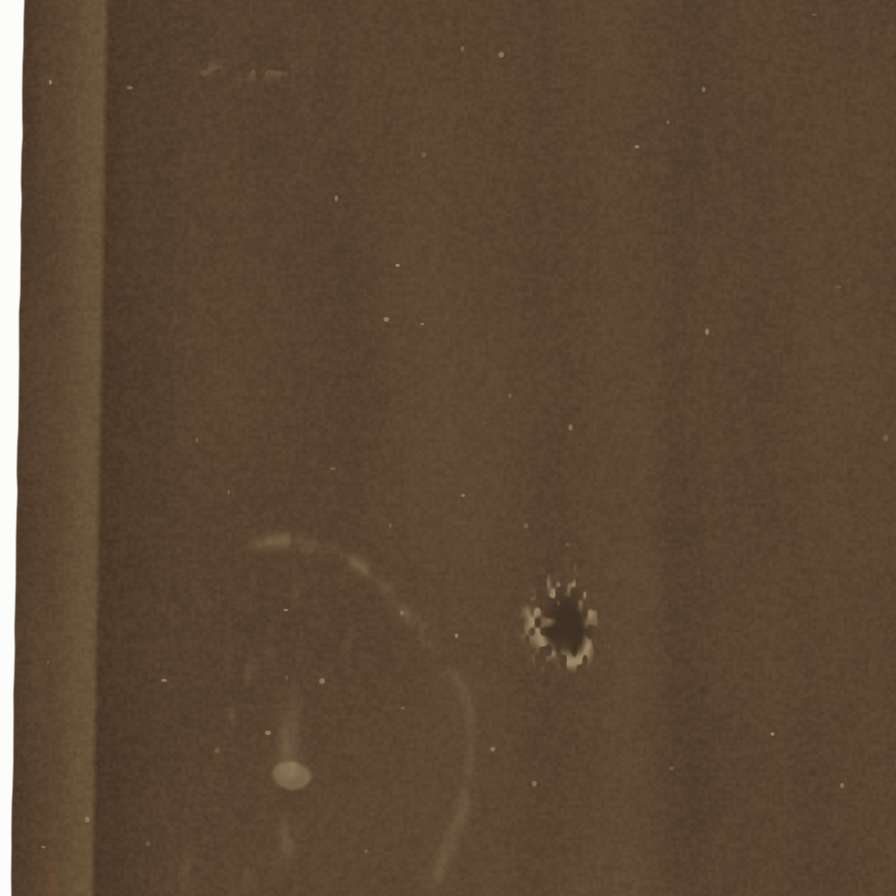
A WebGL 2 fragment shader for this texture:

```glsl
#version 300 es
precision highp float;
// Worn brown cloth board with a ridged left margin, faint streaks, scuffs and a frayed hole.

#define CLOTH vec3(0.345, 0.267, 0.189)
#define WORN vec3(0.66, 0.57, 0.43)
#define PAPER vec3(0.99, 0.99, 0.98)
#define GRAIN 0.115
#define STREAKS 0.13
#define GROOVE_SHADE 0.16
#define RIDGE_LIGHT 0.21
#define SCUFF_COUNT 12
#define SPECK_CELLS 26.0
#define SPECK_CHANCE 0.06
#define HOLE_CENTER vec2(0.632, 0.306)

uniform vec2 u_resolution;
out vec4 fragColor;

float hash(vec2 cell) {
  uvec2 k = uvec2(ivec2(floor(cell))) * uvec2(1597334677u, 3812015801u);
  uint h = (k.x ^ k.y) * 1597334677u;
  h = (h ^ (h >> 15u)) * 2246822519u;
  h ^= h >> 13u;
  return float(h >> 8u) / 16777216.0;
}

float noise(vec2 p) {
  vec2 i = floor(p), f = p - i;
  f = f * f * (3.0 - 2.0 * f);
  return mix(mix(hash(i), hash(i + vec2(1, 0)), f.x),
             mix(hash(i + vec2(0, 1)), hash(i + vec2(1, 1)), f.x), f.y);
}

float fbm(vec2 p) {
  float sum = 0.0, gain = 0.5;
  for (int i = 0; i < 4; i++) {
    sum += gain * noise(p);
    p = p * 2.03 + 17.0;
    gain *= 0.5;
  }
  return sum / 0.9375;
}

float bump(float x, float center, float width) {
  float d = (x - center) / width;
  return exp(-d * d);
}

// Fine woven grain with soft vertical streaks and broad mottling.
float clothTone(vec2 p) {
  float weave = noise(p * 250.0) + 0.5 * noise(p * vec2(120, 300)) + 0.5 * noise(p * vec2(300, 110)) - 1.0;
  float streak = fbm(vec2(p.x * 13.0, p.y * 1.6) + 5.0) - 0.5;
  float mottle = fbm(p * 7.0 + 31.0) - 0.5;
  float bands = 0.055 * bump(p.x, 0.69, 0.06) + 0.03 * bump(p.x, 0.5, 0.07) - 0.05 * bump(p.x, 0.765, 0.03);
  return GRAIN * weave + STREAKS * streak + 0.07 * mottle + bands;
}

// Rounded ridge beside the edge, then a dark groove that fades to the right.
float ridgeTone(float x, float edge, float groove) {
  float u = (x - edge) / (groove - edge);
  float ridge = RIDGE_LIGHT * smoothstep(0.35, 0.88, u) - 0.11 * (1.0 - smoothstep(0.0, 0.35, u));
  float shade = -GROOVE_SHADE * exp(-max(x - groove, 0.0) / 0.055);
  return mix(ridge, shade, smoothstep(-0.005, 0.004, x - groove));
}

// Faded arc, short upright rubs and one pale drop with a tapering tail.
float scuffs(vec2 p) {
  vec2 warp = 0.022 * (vec2(noise(p * 18.0), noise(p * 18.0 + 40.0)) - 0.5);
  float patchy = fbm(p * vec2(45, 30));
  vec2 q = p + warp - vec2(0.28, 0.15);
  float arc = bump((length(q / vec2(0.24, 0.245)) - 1.0) * 0.24, 0.0, 0.0085);
  float wear = 0.36 * arc * smoothstep(-0.01, 0.02, q.x) * smoothstep(0.2, 0.7, patchy)
             * mix(0.5, 1.0, smoothstep(0.0, 0.2, q.y));
  for (int i = 0; i < SCUFF_COUNT; i++) {
    float id = float(i);
    vec2 c = vec2(0.18 + 0.23 * hash(vec2(id, 3)), 0.52 * hash(vec2(id, 8)));
    vec2 size = vec2(0.004, 0.012) + vec2(0.006, 0.026) * hash(vec2(id, 13));
    vec2 d = (p + warp - c) / size;
    wear += (0.08 + 0.22 * hash(vec2(id, 21))) * exp(-dot(d, d)) * smoothstep(0.25, 0.7, patchy);
  }
  vec2 d = p + warp * 0.6 - vec2(0.33, 0.138);
  float drop = 1.0 - smoothstep(0.75, 1.1, length(d / vec2(0.024, 0.016)));
  float tail = bump(d.x + 0.12 * d.y, 0.0, 0.013) * smoothstep(-0.01, 0.01, d.y) * (1.0 - smoothstep(0.02, 0.11, d.y));
  float dots = bump(p.y, 0.92, 0.009) * smoothstep(0.16, 0.24, p.x) * (1.0 - smoothstep(0.31, 0.35, p.x));
  return wear + (0.44 * drop + 0.28 * tail) * (0.4 + patchy) + 0.25 * dots * smoothstep(0.55, 0.8, noise(p * 110.0));
}

// Sparse pale nicks, one per chosen cell.
float specks(vec2 p) {
  vec2 cell = floor(p * SPECK_CELLS);
  vec2 c = (cell + 0.2 + 0.6 * vec2(hash(cell + 50.0), hash(cell + 90.0))) / SPECK_CELLS;
  vec2 size = 0.0014 + 0.0026 * vec2(hash(cell + 130.0), hash(cell + 170.0));
  float chosen = step(hash(cell + 210.0), SPECK_CHANCE);
  return chosen * (0.25 + 0.55 * hash(cell + 250.0)) * (1.0 - smoothstep(0.5, 1.2, length((p - c) / size)));
}

void main() {
  vec2 p = gl_FragCoord.xy / u_resolution;
  float edge = mix(0.012, 0.027, p.y) + 0.0015 * (noise(vec2(p.y * 40.0, 2)) - 0.5);
  float groove = mix(0.104, 0.12, p.y);

  float tone = clothTone(p) + ridgeTone(p.x, edge, groove);
  vec3 color = CLOTH * (1.0 + tone) * (1.0 + tone * vec3(-0.12, 0.08, -0.05));
  float rust = bump(p.x, 0.058, 0.007) * (1.0 - smoothstep(0.0, 0.2, p.y)) * noise(p * vec2(150, 70));
  color += rust * vec3(0.1, 0.03, 0.0);
  color = mix(color, WORN, clamp(scuffs(p) + specks(p), 0.0, 0.85));

  // Frayed hole: dark core inside a broken ring of pale threads.
  vec2 h = (p - HOLE_CENTER) / vec2(0.036, 0.048);
  float r = length(h) + 0.5 * (noise(p * 65.0) - 0.5);
  float core = 1.0 - smoothstep(0.35, 0.95, r);
  float threads = bump(r, 0.88, 0.27) * smoothstep(0.48, 0.8, noise(p * vec2(170, 95)) + 0.16 * dot(h, vec2(-0.6, -0.8)));
  color = mix(color, CLOTH * 0.6, 0.7 * core);
  color = mix(color, WORN, 0.85 * threads);

  float soft = max(0.0015, 0.75 / u_resolution.x);
  color = mix(PAPER, color, smoothstep(-soft, soft, p.x - edge));
  fragColor = vec4(color, 1.0);
}
```
